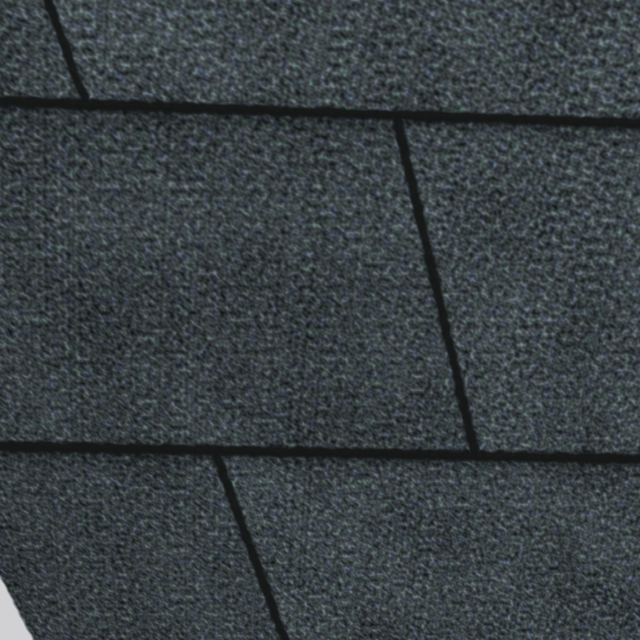
A WebGL 1 fragment shader for this texture:

```glsl
precision highp float;
uniform vec2 u_resolution;

const vec3 BASE_COLOR = vec3(0.228, 0.251, 0.260);
const vec3 GAP_COLOR = vec3(0.080, 0.087, 0.087);
const vec3 SKY_COLOR = vec3(0.82, 0.82, 0.83);
const vec3 TINT_BLUE = vec3(-0.05, 0.00, 0.12);
const vec3 TINT_GREEN = vec3(-0.05, 0.05, 0.01);

const vec2 VANISHING = vec2(1.44, -2.69); // where the slots converge
const float TAB_PERIOD = 0.272;           // slot spacing, as slope from VANISHING
const float SLOT_START = -0.234;
const float RAKE_EDGE = -0.516;           // slope of the roof's cut edge
const vec2 SEAM_LINE = vec2(0.303, -0.020);     // height and tilt of the lower seam
const vec2 COURSE_HEIGHT = vec2(0.539, -0.015); // course height and its change in x

const float SLOT_HALF = 0.0075;
const float SEAM_HALF = 0.0080;
const float EDGE_SOFT = 0.0035;
const float EDGE_WOBBLE = 0.0035;
const float SHADOW_REACH = 0.012;
const float SHADOW_DEPTH = 0.35;
const float GRAIN_CONTRAST = 1.05;
const float BLOTCH_CONTRAST = 0.20;
const float TAB_CONTRAST = 0.09;

vec2 gradientAt(vec2 cell) {
  float angle = 6.28318 * fract(sin(dot(cell, vec2(127.1, 311.7))) * 43758.5);
  return vec2(cos(angle), sin(angle));
}

float gradientNoise(vec2 p) {
  vec2 i = floor(p);
  vec2 f = p - i;
  vec2 w = f * f * f * (f * (f * 6.0 - 15.0) + 10.0);
  vec2 e = vec2(1.0, 0.0);
  float a = dot(gradientAt(i), f);
  float b = dot(gradientAt(i + e.xy), f - e.xy);
  float c = dot(gradientAt(i + e.yx), f - e.yx);
  float d = dot(gradientAt(i + e.xx), f - e.xx);
  return mix(mix(a, b, w.x), mix(c, d, w.x), w.y);
}

// Signed distance to the nearest integer
float nearestLine(float t) {
  return fract(t + 0.5) - 0.5;
}

float band(float dist, float halfWidth, float soft) {
  return 1.0 - smoothstep(halfWidth - soft, halfWidth + soft, abs(dist));
}

// Mineral granules: light and dark specks with a faint colour shift
vec3 granules(vec2 surface) {
  float grain = 0.62 * gradientNoise(surface * 105.0)
              + 0.50 * gradientNoise(surface * 190.0 + 17.3);
  grain += 0.6 * max(grain - 0.15, 0.0);
  float blotch = gradientNoise(surface * 7.0 + 4.1)
               + 0.7 * gradientNoise(surface * 24.0 + 9.7);
  float hueShift = gradientNoise(surface * 64.0 + 31.9);
  vec3 tint = TINT_BLUE * max(hueShift, 0.0) + TINT_GREEN * max(-hueShift, 0.0);
  float tone = 1.0 + GRAIN_CONTRAST * grain + BLOTCH_CONTRAST * blotch;
  return BASE_COLOR * max(tone, 0.35) * (1.0 + 2.0 * tint);
}

void main() {
  vec2 uv = gl_FragCoord.xy / u_resolution;
  float soft = max(EDGE_SOFT, 1.0 / min(u_resolution.x, u_resolution.y));

  // Perspective coordinates on the roof plane
  float depth = uv.y - VANISHING.y;
  float slope = (uv.x - VANISHING.x) / depth;
  vec2 surface = vec2(slope, log(depth)) * 3.0;

  // Courses, with alternate rows shifted by half a tab
  float courseHeight = COURSE_HEIGHT.x + COURSE_HEIGHT.y * uv.x;
  float course = (uv.y - SEAM_LINE.x - SEAM_LINE.y * uv.x) / courseHeight;
  float row = floor(course);
  float column = (slope - SLOT_START) / TAB_PERIOD + 0.5 * mod(row, 2.0);

  float wobble = EDGE_WOBBLE * gradientNoise(surface * 60.0);
  float seamDist = nearestLine(course) * courseHeight + wobble;
  float slotDist = nearestLine(column) * TAB_PERIOD * depth + wobble;

  // Tab tone: alternate tabs, brighter higher up and beside a slot
  float tone = mix(0.96, 1.05, uv.y);
  tone += TAB_CONTRAST * (0.5 - mod(floor(column), 2.0));
  tone += 0.08 * exp(-abs(slotDist) / 0.07);
  vec3 color = granules(surface) * tone;

  // Shadow cast below each seam, then the dark gaps
  float shadow = exp(min(seamDist + SEAM_HALF, 0.0) / SHADOW_REACH);
  color *= 1.0 - SHADOW_DEPTH * shadow * step(seamDist, 0.0);
  float gap = max(band(seamDist, SEAM_HALF, soft), band(slotDist, SLOT_HALF, soft));
  color = mix(color, GAP_COLOR, 0.95 * gap);

  // Bright background past the rake edge
  float rakeDist = (slope - RAKE_EDGE) * depth + wobble;
  color = mix(SKY_COLOR, color, smoothstep(-soft, soft, rakeDist));

  gl_FragColor = vec4(color, 1.0);
}
```
